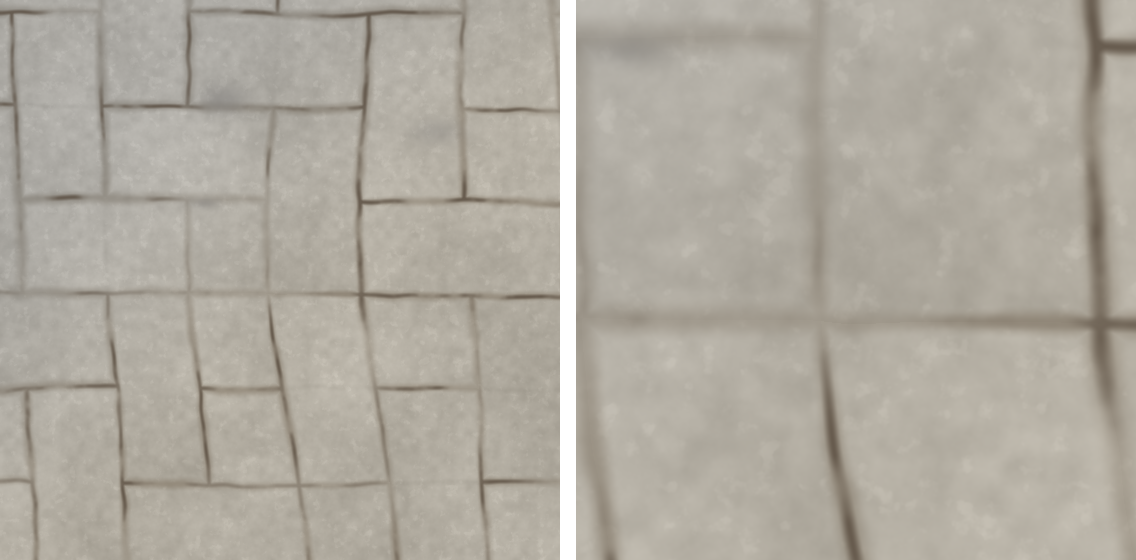
Left, the full canvas; right, a detail of the centre.
A WebGL 1 fragment shader for this texture:

```glsl
precision highp float;
// Worn concrete pavers in a herringbone bond, about six cells across and down.
// A gently bent grid picks each paver; its rounded-box distance shapes the
// soft sandy joints, and value noise adds grain, dirt and uneven fading.
uniform vec2 u_resolution;

const vec2 PITCH = vec2(0.162, 0.168);
const vec3 COOL_STONE = vec3(0.692, 0.683, 0.661);
const vec3 WARM_STONE = vec3(0.703, 0.681, 0.635);
const vec3 GREY_SAND = vec3(0.51, 0.49, 0.455);
const vec3 BROWN_SAND = vec3(0.53, 0.485, 0.42);
const vec3 SOIL = vec3(0.33, 0.28, 0.23);
const vec3 STAIN = vec3(0.50, 0.49, 0.48);

float hash(vec2 p) {
  return fract(sin(dot(p, vec2(127.1, 311.7))) * 43758.5);
}

float noise(vec2 p) {
  vec2 i = floor(p), f = fract(p);
  f = f * f * (3.0 - 2.0 * f);
  return mix(mix(hash(i), hash(i + vec2(1.0, 0.0)), f.x),
             mix(hash(i + vec2(0.0, 1.0)), hash(i + vec2(1.0)), f.x), f.y);
}

// Layered noise, turned at each octave to hide the lattice.
float fbm(vec2 p) {
  float sum = 0.0, amp = 0.5;
  for (int i = 0; i < 4; i++) {
    sum += amp * noise(p);
    p = mat2(1.6, 1.2, -1.2, 1.6) * p + 17.3;
    amp *= 0.5;
  }
  return sum / 0.9375;
}

float blob(vec2 p, vec2 center, vec2 size) {
  vec2 q = (p - center) / size;
  return exp(-dot(q, q));
}

// Skewed, bulging and slightly wobbly grid coordinates; y runs downward.
vec2 bendGrid(vec2 p) {
  float bulge = 0.052 * blob(p, vec2(0.54, 0.48), vec2(0.236, 0.316));
  vec2 wobble = vec2(noise(p * 7.0), noise(p * 7.0 + 31.0)) - 0.5;
  wobble += 0.35 * (vec2(noise(p * 30.0), noise(p * 30.0 + 57.0)) - 0.5);
  vec2 origin = vec2(0.014 + 0.05 * p.y, 0.02 + 0.006 * p.x);
  return (p + vec2(bulge, 0.0) + 0.012 * wobble - origin) / PITCH;
}

// Step from a cell to its other half: down, up, right, left; zero if cut.
vec2 otherHalf(vec2 cell) {
  float kind = mod(cell.x + cell.y, 4.0);
  bool relaid = cell.x == 3.0 && abs(cell.y - 3.5) < 1.0;
  bool cut = (cell.x == 2.0 && abs(cell.y - 3.0) < 1.5)
          || (cell.x == 4.0 && cell.y == 3.0);
  if (relaid) kind = cell.y - 3.0;
  if (cut) return vec2(0.0);
  float side = mod(kind, 2.0) < 0.5 ? 1.0 : -1.0;
  return kind < 1.5 ? vec2(0.0, side) : vec2(side, 0.0);
}

// Depth inside a rounded box, positive toward its middle.
float boxDepth(vec2 p, vec2 halfSize, float radius) {
  vec2 q = abs(p) - halfSize + radius;
  return radius - length(max(q, 0.0)) - min(max(q.x, q.y), 0.0);
}

vec3 stoneColor(vec2 p, vec2 id, float warmth) {
  vec3 color = mix(COOL_STONE, WARM_STONE, warmth);
  color += 0.028 * (hash(id + 3.7) - 0.5);
  color += 0.10 * (fbm(p * 6.0) - 0.5);
  color += 0.085 * (fbm(p * 62.0) - 0.5);
  float fleck = smoothstep(0.60, 0.80, fbm(p * 85.0 + 9.0));
  return color + 0.03 * fleck;
}

void main() {
  vec2 p = gl_FragCoord.xy / u_resolution;
  p.y = 1.0 - p.y;
  float warmth = smoothstep(0.25, 0.9, p.x * 0.7 + p.y * 0.8);

  // Locate the paver and measure the depth from its edge.
  vec2 grid = bendGrid(p);
  vec2 cell = floor(grid);
  vec2 link = otherHalf(cell);
  vec2 id = cell + 0.5 + 0.5 * link;
  vec2 local = (grid - id) * PITCH;
  float depth = boxDepth(local, (0.5 + 0.5 * abs(link)) * PITCH, 0.006);
  depth = max(depth, 0.0);

  vec3 color = stoneColor(p, id, warmth);

  // Faint worn seam across the middle of some long pavers.
  float seam = 1.0 - smoothstep(0.0, 0.008, abs(dot(local, abs(link))));
  float seamWear = step(0.6, hash(id + 11.0)) * dot(link, link);
  color -= 0.04 * seam * seamWear * noise(p * 18.0);

  // Broad sand bed, wider on one side than the other.
  float wear = smoothstep(0.25, 0.7, noise(p * 8.0 + 5.0));
  float width = mix(0.010, 0.019, noise(p * 6.0 + id * 7.0));
  width *= mix(1.1, 0.9, warmth);
  float bed = 1.0 - smoothstep(0.0, width, depth + 0.004 * (fbm(p * 40.0) - 0.5));
  vec3 sand = mix(GREY_SAND, BROWN_SAND, warmth);
  color = mix(color, sand, bed * mix(0.35, 0.62, wear));

  // Blurred, broken line of soil along the middle of the joint.
  float line = 1.0 - smoothstep(0.0, 0.0065, depth);
  float breaks = smoothstep(0.32, 0.72, fbm(p * 17.0 + 21.0));
  color = mix(color, SOIL, 0.72 * line * mix(0.3, 1.0, wear) * breaks);

  // Grey smudges on the surface.
  float smudge = blob(p, vec2(0.395, 0.178), vec2(0.042, 0.026));
  smudge += 0.6 * blob(p, vec2(0.78, 0.235), vec2(0.045, 0.022));
  smudge += 0.7 * blob(p, vec2(0.365, 0.363), vec2(0.025, 0.009));
  color = mix(color, STAIN, 0.55 * smudge);

  gl_FragColor = vec4(color, 1.0);
}
```
